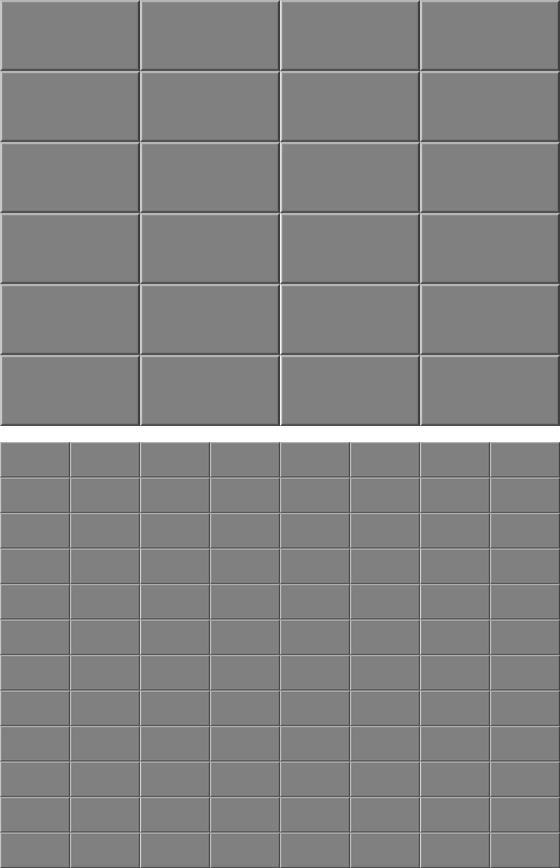
Top: one tile. Bottom: repeated 2 by 2.
A Shadertoy shader for this pattern:

```glsl
// Coverage of a band reaching from the tile edge to the given width
float band(float dist, float width, float pixel) {
    return clamp((width - dist) / pixel + 0.5, 0.0, 1.0);
}

void mainImage(out vec4 fragColor, in vec2 fragCoord) {
    // Four tiles across, six down; each tile measures 128 by 65 units
    vec2 grid = fragCoord / iResolution.xy * vec2(4.0, 6.0);
    vec2 cell = floor(grid);
    vec2 tileSize = vec2(128.0, 65.0);
    vec2 local = fract(grid) * tileSize;
    vec2 pixel = vec2(512.0, 390.0) / iResolution.xy;

    float left = local.x;
    float bottom = local.y;
    float right = tileSize.x - local.x;
    float top = tileSize.y - local.y;

    // Left edge, with a brighter rim on the central column
    float centre = 1.0 - step(0.5, abs(cell.x - 2.0));
    float rim = centre * band(left, 1.0, pixel.x);
    float leftTone = mix(0.78, 0.88 + 0.08 * step(cell.y, 2.5), rim);

    // Mitred corners: the nearest side sets the tone
    float nearX = min(left, right);
    float nearY = min(bottom, top);
    float sideTone = mix(0.25, leftTone, step(left, right));
    float capTone = mix(0.32, 0.71, step(top, bottom));
    float mitre = clamp((nearX - nearY) / max(pixel.x, pixel.y) + 0.5, 0.0, 1.0);
    float bevelTone = mix(sideTone, capTone, mitre);

    // Flat face framed by a two-unit bevel
    float bevel = max(band(nearX, 2.0, pixel.x), band(nearY, 2.0, pixel.y));
    fragColor = vec4(vec3(mix(0.502, bevelTone, bevel)), 1.0);
}
```
